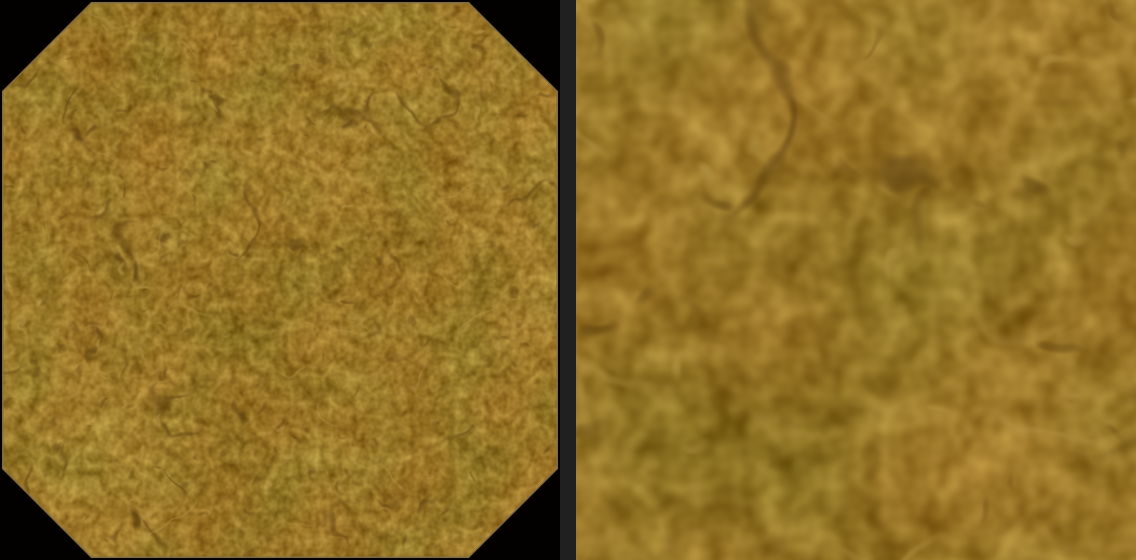
Left, the full canvas; right, a detail of the centre.
Reproduce this texture procedurally as a three.js fragment shader.

```glsl
// Ochre, granular ground seen through an octagonal window on black.
// Layered gradient noise makes the mottling; scattered soft ellipses make
// dark pits and pale flecks; ridged noise makes short broken cracks.

varying vec2 vUv;

const vec3 OCHRE = vec3(0.597, 0.467, 0.157);
const vec3 TONE_STEP = vec3(1.0, 0.98, 0.74);   // channel change per unit of tone
const vec3 PIT_BROWN = vec3(0.35, 0.235, 0.05);
const vec3 PALE_STRAW = vec3(0.72, 0.60, 0.29);
const vec3 RIM = vec3(0.50, 0.42, 0.27);
const vec3 SURROUND = vec3(0.012, 0.0, 0.0);

vec2 hash2(vec2 p) {
  vec3 q = fract(p.xyx * vec3(0.1031, 0.1030, 0.0973));
  q += dot(q, q.yzx + 33.33);
  return fract((q.xx + q.yz) * q.zy);
}

vec2 randomDirection(vec2 cell) {
  float angle = 6.2832 * hash2(cell).x;
  return vec2(cos(angle), sin(angle));
}

// Gradient noise, roughly -0.7 to 0.7
float noise(vec2 p) {
  vec2 i = floor(p);
  vec2 f = p - i;
  vec2 u = f * f * f * (f * (f * 6.0 - 15.0) + 10.0);
  vec2 e = vec2(1.0, 0.0);
  float bottom = mix(dot(randomDirection(i), f),
                     dot(randomDirection(i + e.xy), f - e.xy), u.x);
  float top = mix(dot(randomDirection(i + e.yx), f - e.yx),
                  dot(randomDirection(i + e.xx), f - e.xx), u.x);
  return mix(bottom, top, u.y);
}

// Bends coordinates so that features lose their regular outlines
vec2 warp(vec2 p, float scale, float amount) {
  return p + amount * vec2(noise(p * scale + 11.3), noise(p * scale + 47.9));
}

// Brightness offset from broad patches down to fine grain
float mottling(vec2 p) {
  vec2 q = warp(p, 24.0, 0.012);
  float tone = 0.055 * noise(p * 4.0 + 3.7);
  tone += 0.060 * noise(q * 13.0 + 19.1);
  tone += 0.110 * noise(q * 34.0 + 71.3);
  tone += 0.135 * noise(q * vec2(70.0, 62.0) + 35.2);
  tone += 0.065 * noise(p * 125.0 + 91.6);
  return tone;
}

// Soft, randomly turned ellipses in a share of the grid cells
float flecks(vec2 p, float cells, float share, float size, float seed) {
  vec2 q = p * cells;
  vec2 home = floor(q);
  float cover = 0.0;
  for (int y = -1; y <= 1; y++) {
    for (int x = -1; x <= 1; x++) {
      vec2 cell = home + vec2(float(x), float(y));
      vec2 place = hash2(cell + seed);
      vec2 trait = hash2(cell + seed + 57.0);
      vec2 axis = randomDirection(cell + seed + 113.0);
      vec2 d = q - cell - place;
      vec2 turned = vec2(dot(d, axis), dot(d, vec2(-axis.y, axis.x)));
      float radius = size * mix(0.55, 1.2, trait.y);
      float reach = length(turned / (radius * vec2(1.5, 0.7)));
      float strength = step(trait.x, share) * mix(0.45, 1.0, trait.y);
      cover = max(cover, strength * (1.0 - smoothstep(0.15, 1.0, reach)));
    }
  }
  return cover;
}

// Thin zero lines of noise, kept only where a broad mask allows
float cracks(vec2 p, float scale, float width, float seed) {
  vec2 q = warp(p, 30.0, 0.018);
  float line = 1.0 - smoothstep(0.0, width, abs(noise(q * scale + seed)));
  float mask = smoothstep(0.10, 0.36, noise(p * 8.0 + seed * 2.0));
  return line * mask;
}

// Signed distance to the window: a square with cut corners
float windowDistance(vec2 p) {
  vec2 a = abs(p - 0.5);
  return max(max(a.x, a.y) - 0.496, (a.x + a.y - 0.833) * 0.7071);
}

vec3 ground(vec2 p) {
  vec3 color = OCHRE + TONE_STEP * mottling(p);

  // Slow drift between greenish and reddish ochre
  color += vec3(0.035, -0.025, -0.01) * noise(p * 9.0 + 63.0);

  // Pits, cracks and pale flecks
  vec2 ragged = warp(p, 48.0, 0.014);
  float pits = flecks(ragged, 13.0, 0.17, 0.21, 5.0);
  float specks = flecks(ragged, 30.0, 0.16, 0.28, 29.0);
  float dark = max(0.75 * pits, 0.45 * specks);
  dark = max(dark, 0.45 * cracks(p, 9.0, 0.06, 7.0));
  color = mix(color, PIT_BROWN, dark);
  float pale = max(0.60 * flecks(ragged, 28.0, 0.13, 0.26, 83.0),
                   0.35 * cracks(p, 12.0, 0.06, 41.0));
  return mix(color, PALE_STRAW, pale);
}

void main() {
  float d = windowDistance(vUv);
  vec3 color = ground(vUv);
  float rim = 1.0 - smoothstep(0.0006, 0.0022, abs(d + 0.001));
  color = mix(color, RIM, 0.85 * rim);
  color = mix(color, SURROUND, smoothstep(-0.0004, 0.0014, d));
  gl_FragColor = vec4(clamp(color, 0.0, 1.0), 1.0);
}
```
